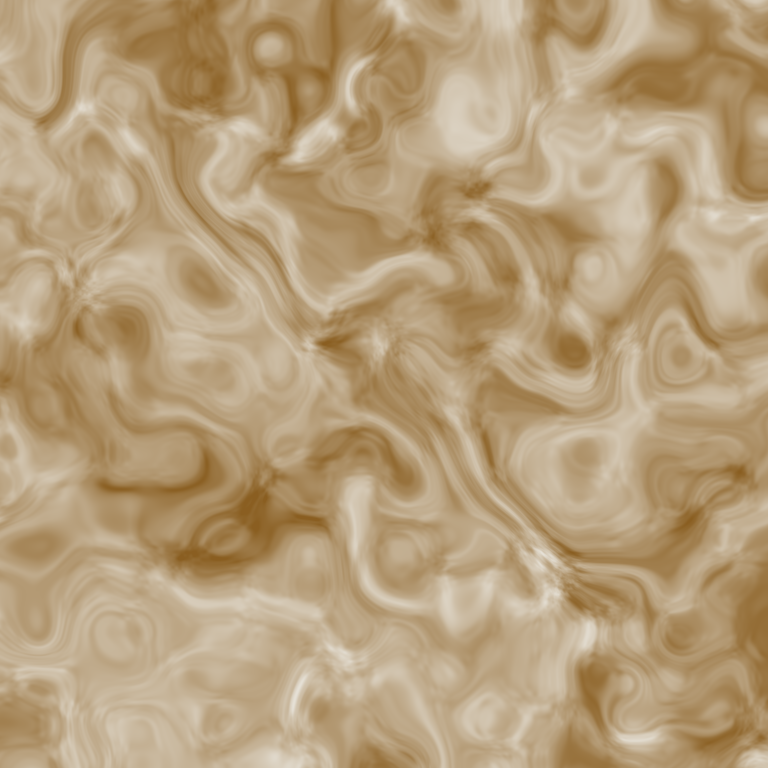
Give the GLSL for this texture, as a WebGL 1 fragment shader.

```glsl
precision highp float;
uniform vec2 u_resolution;

float hash(vec2 cell) {
  return fract(sin(dot(cell, vec2(127.1, 311.7))) * 43758.5453);
}

float valueNoise(vec2 p) {
  vec2 cell = floor(p);
  vec2 f = fract(p);
  f = f * f * (3.0 - 2.0 * f);
  float low = mix(hash(cell), hash(cell + vec2(1.0, 0.0)), f.x);
  float high = mix(hash(cell + vec2(0.0, 1.0)), hash(cell + vec2(1.0)), f.x);
  return mix(low, high, f.y);
}

float fbm(vec2 p) {
  float sum = 0.0;
  float weight = 0.5;
  for (int i = 0; i < 4; i++) {
    sum += weight * valueNoise(p);
    p = p * 2.03 + vec2(17.3, 9.1);
    weight *= 0.54;
  }
  return sum / 0.995;
}

// Two soft octaves, enough to fold the veins
float fold(vec2 p) {
  return 0.68 * valueNoise(p) + 0.32 * valueNoise(p * 2.0 + 31.7);
}

// Extra compression across the falling diagonal, fading at its ends
vec2 diagonalShear(vec2 uv) {
  float across = (uv.x + uv.y - 1.0) * 0.707 + 0.08 * (valueNoise(uv * 5.0) - 0.5);
  float along = abs(uv.x - uv.y) * 0.707;
  float fade = 1.0 - smoothstep(0.15, 0.6, along);
  return vec2(2.4) * smoothstep(-0.06, 0.06, across) * fade;
}

void main() {
  vec2 uv = gl_FragCoord.xy / u_resolution;

  // Domain warp turns plain noise into rings, creases and streaks
  vec2 p = uv * 8.5 + 3.4;
  vec2 warp = vec2(fold(p + 5.2), fold(p + vec2(41.3, 23.8)));
  float marble = fbm(p + 4.2 * warp + diagonalShear(uv));

  // Ochre to cream
  float tone = clamp(0.46 + 1.4 * (marble - 0.5), 0.0, 1.0);
  vec3 ochre = vec3(0.54, 0.37, 0.13);
  vec3 cream = vec3(0.90, 0.88, 0.84);
  gl_FragColor = vec4(mix(ochre, cream, tone), 1.0);
}
```
